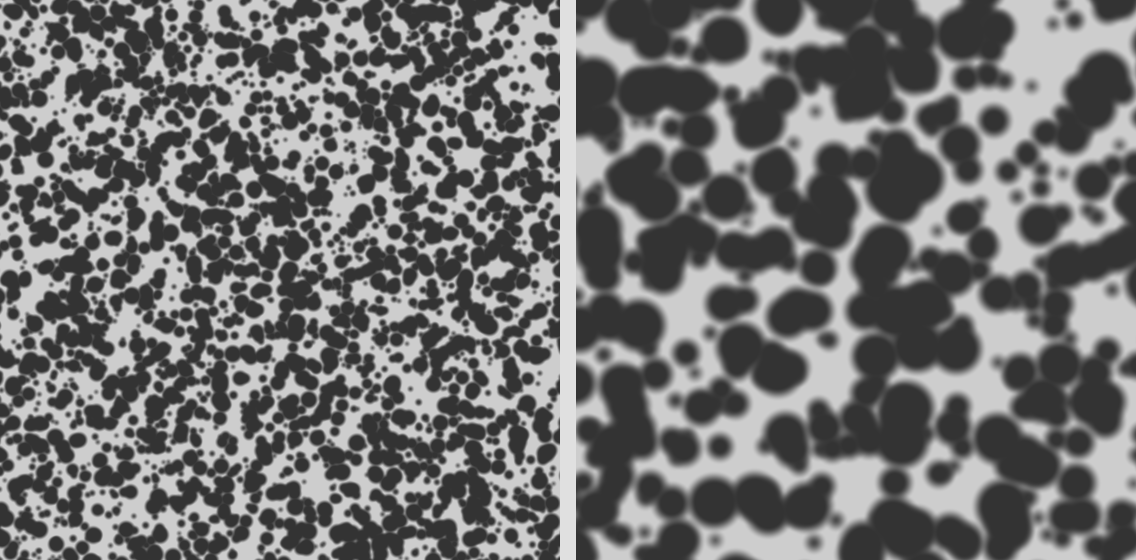
Left: the whole. Right: its middle third, enlarged.
This texture is drawn by a Shadertoy shader. Its source:

```glsl
// Soft dark round spots of many sizes, clumping at random on a light grey ground.
// Cellular noise: each grid cell holds a random number of scattered discs, and
// their soft coverages are multiplied together so that close discs melt together.

const vec3  GROUND       = vec3(0.803);
const vec3  SPOT         = vec3(0.200);
const float CELLS        = 40.0;    // grid cells across the canvas
const int   CANDIDATES   = 5;       // possible spots per cell
const float PRESENCE     = 0.4;     // chance that a candidate exists
const float MIN_RADIUS   = 0.003;   // in canvas units
const float RADIUS_RANGE = 0.013;
const float SIZE_BIAS    = 1.6;     // above 1 favours small spots
const float EDGE         = 0.004;   // half width of the soft rim
const float BLUR         = 0.002;   // fades the smallest spots

// Integer hash giving three values from 0 to 1
vec3 hash3(ivec3 key) {
    uvec3 v = uvec3(key + 1000) * 1664525u + 1013904223u;
    v.x += v.y * v.z;
    v.y += v.z * v.x;
    v.z += v.x * v.y;
    v ^= v >> 16u;
    v.x += v.y * v.z;
    v.y += v.z * v.x;
    v.z += v.x * v.y;
    return vec3(v >> 8u) / 16777216.0;
}

// Darkness of one blurred disc at a distance from its centre
float softDisc(float dist, float radius, float rim) {
    float peak = 1.0 - exp(-radius * radius / (2.0 * BLUR * BLUR));
    return peak * (1.0 - smoothstep(-rim, rim, dist - radius));
}

// Share of the ground left visible between the spots
float groundVisibility(vec2 p, float rim) {
    ivec2 home = ivec2(floor(p * CELLS));
    float visible = 1.0;
    for (int y = -1; y <= 1; y++)
    for (int x = -1; x <= 1; x++)
    for (int i = 0; i < CANDIDATES; i++) {
        ivec2 cell = home + ivec2(x, y);
        vec3 place = hash3(ivec3(cell, i));
        if (place.z > PRESENCE) continue;
        float size = hash3(ivec3(cell, i + CANDIDATES)).x;
        float radius = MIN_RADIUS + RADIUS_RANGE * pow(size, SIZE_BIAS);
        vec2 centre = (vec2(cell) + place.xy) / CELLS;
        visible *= 1.0 - softDisc(distance(p, centre), radius, rim);
    }
    return visible;
}

void mainImage(out vec4 fragColor, in vec2 fragCoord) {
    vec2 p = fragCoord / iResolution.y;
    float rim = max(EDGE, 1.0 / iResolution.y);
    fragColor = vec4(mix(SPOT, GROUND, groundVisibility(p, rim)), 1.0);
}
```
